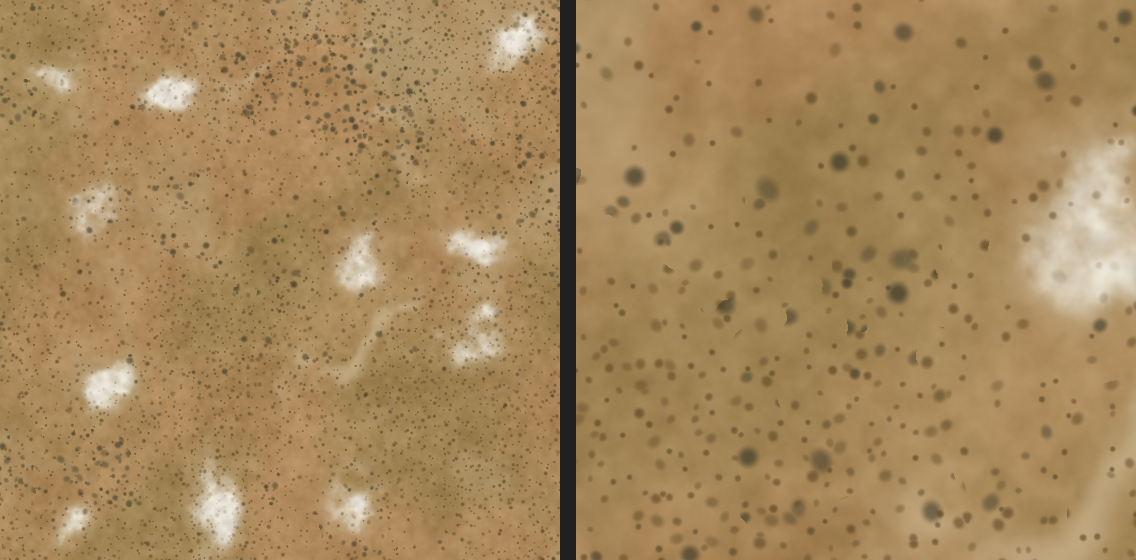
Left: the whole. Right: its middle third, enlarged.
Reproduce this texture procedurally as a WebGL 2 fragment shader.

```glsl
#version 300 es
precision highp float;

uniform vec2 u_resolution;
out vec4 fragColor;

vec3 hash3(vec2 p) {
    vec3 q = fract(p.xyx * vec3(0.1031, 0.1030, 0.0973));
    q += dot(q, q.yxz + 33.33);
    return fract((q.xxy + q.yzz) * q.zyx);
}

float noise(vec2 p) {
    vec2 i = floor(p), f = fract(p);
    vec2 u = f * f * (3.0 - 2.0 * f);
    float low = mix(hash3(i).x, hash3(i + vec2(1, 0)).x, u.x);
    float high = mix(hash3(i + vec2(0, 1)).x, hash3(i + vec2(1, 1)).x, u.x);
    return mix(low, high, u.y);
}

float fbm(vec2 p) {
    float sum = 0.0, amp = 0.5;
    for (int k = 0; k < 5; k++) {
        sum += amp * noise(p);
        p = mat2(1.6, 1.2, -1.2, 1.6) * p + 17.3;
        amp *= 0.5;
    }
    return sum / 0.97;
}

mat2 rotation(float a) {
    return mat2(cos(a), sin(a), -sin(a), cos(a));
}

// Soft elliptical shrubs, one candidate per grid cell
float shrubs(vec2 uv, float cells, float chance, float minRadius, float maxRadius) {
    vec2 p = uv * cells, cell = floor(p);
    float cover = 0.0;
    for (int y = -1; y <= 1; y++)
    for (int x = -1; x <= 1; x++) {
        vec2 id = cell + vec2(x, y);
        vec3 place = hash3(id + cells), form = hash3(id + cells + 211.0);
        vec2 d = rotation(form.x * 6.283) * (p - id - place.xy);
        d.x *= 0.75 + 0.25 * form.y;
        float radius = mix(minRadius, maxRadius, form.z * form.z);
        float soft = smoothstep(radius * 1.35, radius * 0.35, length(d));
        cover = max(cover, soft * step(place.z, chance) * mix(0.5, 1.0, form.y));
    }
    return cover;
}

// Ragged bright salt patches, signed so that positive is inside
float saltPatches(vec2 uv) {
    vec2 p = uv * 4.0, cell = floor(p);
    float ragged = (fbm(uv * 22.0 + 5.0) - 0.5) * 2.6;
    float inside = -2.0;
    for (int y = -1; y <= 1; y++)
    for (int x = -1; x <= 1; x++) {
        vec2 id = cell + vec2(x, y);
        vec3 place = hash3(id + 71.0), form = hash3(id + 139.0);
        vec2 d = rotation(form.x * 3.1416) * (p - id - 0.15 - 0.7 * place.xy);
        d *= vec2(mix(0.55, 1.0, form.y), 1.15);
        float patchEdge = 1.0 - length(d) / mix(0.12, 0.24, form.z);
        if (place.z < 0.68) inside = max(inside, patchEdge);
    }
    return inside + ragged * smoothstep(-1.3, 0.2, inside);
}

void main() {
    vec2 uv = gl_FragCoord.xy / min(u_resolution.x, u_resolution.y);
    vec2 warp = vec2(fbm(uv * 5.0 + 3.0), fbm(uv * 5.0 + 41.0)) - 0.5;

    // Sandy ground, drifting between ochre and olive tan
    float tint = fbm(uv * 4.0 + warp + 8.0);
    vec3 color = mix(vec3(0.625, 0.515, 0.325), vec3(0.685, 0.535, 0.355),
                     smoothstep(0.3, 0.68, tint));
    color += 0.11 * (fbm(uv * 13.0 + 60.0) - 0.5);
    color += 0.10 * (fbm(uv * 75.0 + 90.0) - 0.5);

    // Pale dusty areas and broken wash lines
    float dust = smoothstep(0.54, 0.78, fbm(uv * 6.0 + warp + 120.0));
    color = mix(color, vec3(0.72, 0.64, 0.48), 0.55 * dust);
    float ridge = 1.0 - abs(2.0 * noise(uv * 3.5 + warp * 1.4 + 31.0) - 1.0);
    float wash = smoothstep(0.88, 1.0, ridge) * smoothstep(0.5, 0.72, fbm(uv * 9.0 + 77.0));
    color = mix(color, vec3(0.80, 0.72, 0.58), 0.6 * wash);

    // Salt with a faint halo
    float salt = saltPatches(uv);
    color = mix(color, vec3(0.75, 0.67, 0.53), 0.5 * smoothstep(-0.7, 0.3, salt));
    float core = smoothstep(-0.1, 0.95, salt);
    vec3 saltColor = vec3(0.90, 0.88, 0.83) + 0.12 * (noise(uv * 90.0) - 0.5);
    color = mix(color, saltColor, core);

    // Small shrubs everywhere, larger ones gathered in thickets
    float density = fbm(uv * 5.0 + 150.0);
    float small = shrubs(uv, 78.0, mix(0.3, 0.95, smoothstep(0.3, 0.7, density)), 0.13, 0.31);
    float thicket = smoothstep(0.56, 0.74, fbm(uv * 6.0 + 190.0));
    float large = shrubs(uv, 56.0, 0.04 + 0.75 * thicket, 0.19, 0.38);
    color = mix(color, vec3(0.36, 0.28, 0.15), 0.68 * small * (1.0 - 0.75 * core));
    color = mix(color, vec3(0.27, 0.25, 0.17), 0.78 * large * (1.0 - 0.7 * core));

    fragColor = vec4(clamp(color, 0.0, 1.0), 1.0);
}
```
